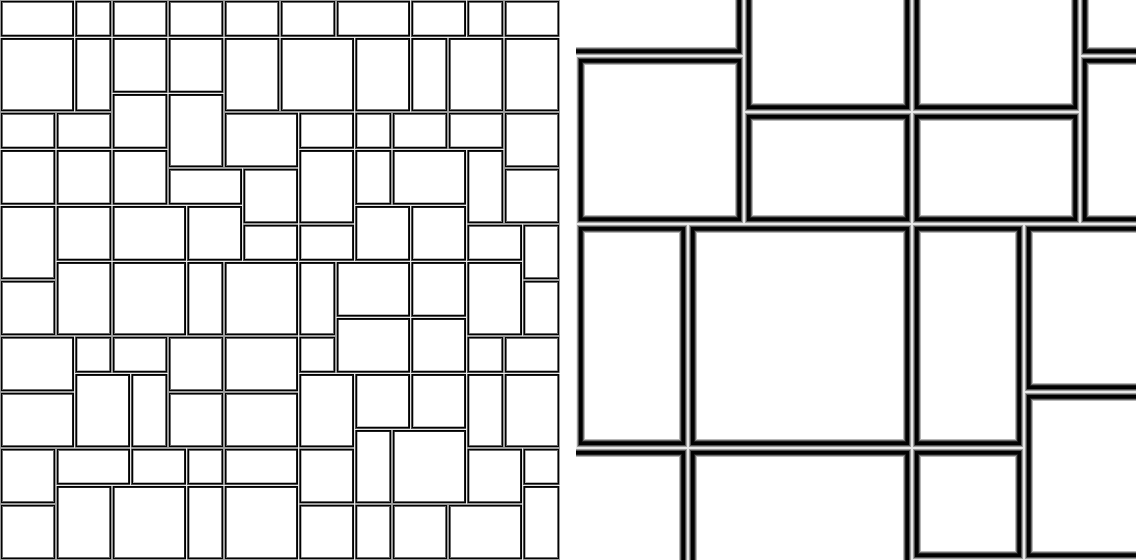
Left, the full canvas; right, a detail of the centre.
Write a three.js fragment shader that draws this pattern.

```glsl
#define LINES 10.0    // lattice intervals across the canvas
#define PITCH 3.0     // modules per interval
#define INSET 0.086   // outline centre to shared boundary, in modules
#define STROKE 0.106  // outline width, in modules
#define SOFT 0.0586   // edge smoothing, in modules
#define BIAS 0.63     // tendency to alternate wide and narrow
#define SEED 17.0
#define PAPER vec3(1.0)
#define INK vec3(0.005)

varying vec2 vUv;

float hash(vec2 p) {
  return fract(sin(dot(p + SEED, vec2(127.1, 311.7))) * 43758.5453);
}

// Each lattice vertex carries one wall, moved by zero or one module.
float wallShift(vec2 vertex) {
  float chance = mix(1.0 - BIAS, BIAS, mod(vertex.y, 2.0));
  return step(hash(vertex), chance);
}

// Wall position along one axis; the outer frame stays straight.
float wall(float line, vec2 vertex) {
  float inner = step(0.5, line) * step(line, LINES - 0.5);
  return line * PITCH + inner * wallShift(vertex);
}

// Vertical walls pass through even vertices, horizontal ones through odd.
vec4 tileBounds(vec2 cell) {
  float odd = mod(cell.x + cell.y, 2.0);
  float even = 1.0 - odd;
  vec2 next = cell + 1.0;
  return vec4(
    wall(cell.x, cell + vec2(0.0, odd)),
    wall(cell.y, cell + vec2(even, 0.0)),
    wall(next.x, cell + vec2(1.0, even)),
    wall(next.y, cell + vec2(odd, 1.0)));
}

// Square-cornered outline just inside the tile bounds.
float outline(vec2 p, vec4 bounds) {
  vec2 q = abs(p - 0.5 * (bounds.xy + bounds.zw)) - 0.5 * (bounds.zw - bounds.xy);
  float d = abs(max(q.x, q.y) + INSET) - 0.5 * STROKE;
  return clamp(0.5 - d / SOFT, 0.0, 1.0);
}

void main() {
  vec2 p = vUv * LINES * PITCH;
  vec2 home = floor(p / PITCH);

  // Shifted walls can only bring in tiles from the left and below.
  float ink = 0.0;
  for (int j = -1; j <= 0; j++) {
    for (int i = -1; i <= 0; i++) {
      vec2 cell = home + vec2(float(i), float(j));
      ink = max(ink, outline(p, tileBounds(cell)));
    }
  }

  gl_FragColor = vec4(mix(PAPER, INK, ink), 1.0);
}
```
